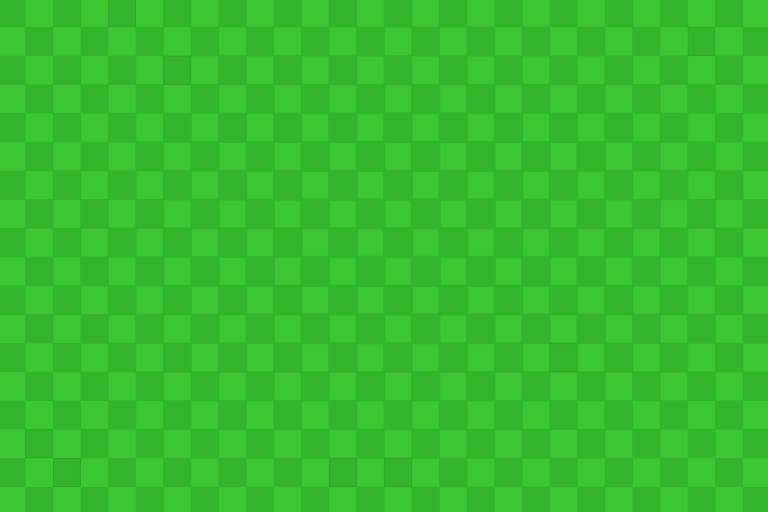
Give the GLSL for this pattern, as a WebGL 2 fragment shader.

```glsl
#version 300 es
precision highp float;

uniform vec2 u_resolution;
out vec4 fragColor;

const vec2 CELLS = vec2(27.83, 17.81);     // cells across and up
const vec2 GRID_SHIFT = vec2(0.076, 0.13); // part of the first cell cut off
const vec3 DARK_GREEN = vec3(0.20, 0.71, 0.17);
const vec3 LIGHT_GREEN = vec3(0.24, 0.78, 0.20);
const vec2 SHRINK_CENTER = vec2(0.54, 0.52);
const float SHRINK_REACH = 0.75;
const float MAX_INSET = 0.045;             // in cells, at the shrink center
const float OUTLINE_CHANCE = 0.04;
const float OUTLINE_WIDTH = 0.035;
const float OUTLINE_SHADE = 0.07;

float hash(vec2 p) {
    vec3 q = fract(p.xyx * vec3(0.1031, 0.1030, 0.0973));
    q += dot(q, q.yzx + 33.33);
    return fract((q.x + q.y) * q.z);
}

// Smooth coverage of a centered square with the given half side
float squareMask(vec2 p, float halfSide, vec2 pixel) {
    vec2 cover = clamp((halfSide - abs(p)) / pixel + 0.5, 0.0, 1.0);
    return cover.x * cover.y;
}

void main() {
    vec2 uv = gl_FragCoord.xy / u_resolution;
    vec2 grid = uv * CELLS + GRID_SHIFT;
    vec2 pixel = CELLS / u_resolution;
    vec2 cell = floor(grid);
    vec2 local = grid - cell - 0.5;
    float isLight = 1.0 - mod(cell.x + cell.y, 2.0);

    // Light squares shrink toward the center
    vec2 cellCenter = (cell + 0.5 - GRID_SHIFT) / CELLS;
    float spread = length(cellCenter - SHRINK_CENTER);
    float nearness = 1.0 - smoothstep(0.0, SHRINK_REACH, spread);
    float light = isLight * squareMask(local, 0.5 - MAX_INSET * nearness, pixel);
    vec3 color = mix(DARK_GREEN, LIGHT_GREEN, light);

    // Faint hairlines around a few outer dark squares
    float outlined = step(hash(cell + 7.0), OUTLINE_CHANCE) * step(0.25, spread);
    float rim = 1.0 - squareMask(local, 0.5 - OUTLINE_WIDTH, pixel);
    color *= 1.0 - OUTLINE_SHADE * rim * outlined * (1.0 - isLight);

    fragColor = vec4(color, 1.0);
}
```
